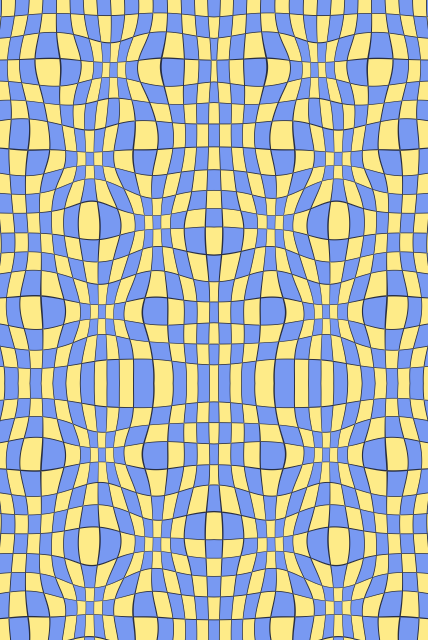
A WebGL 1 fragment shader for this pattern:

```glsl
precision highp float;
// Mirrored checkerboard of blue and yellow cells, warped by bulges and pinches, with thin dark grid lines.

uniform vec2 u_resolution;

const vec3 BLUE = vec3(0.47, 0.60, 0.95);
const vec3 YELLOW = vec3(0.995, 0.92, 0.535);
const vec3 INK = vec3(0.10, 0.12, 0.20);

const float CANVAS_WIDTH = 512.0;       // design units across the canvas
const float MIRROR_HEIGHT = 0.401;      // horizontal mirror, share of height
const vec2 CELL = vec2(16.5, 26.0);     // unwarped cell size
const float LINE_WIDTH = 1.0;
const float ROW_STEP = 96.0;
const float COLUMN_STEP = 140.0;

// Displacement of a round lens: positive strength enlarges, negative shrinks.
vec2 lens(vec2 p, vec2 center, float radius, float strength) {
  vec2 d = p - center;
  return -strength * d * exp(-dot(d, d) / (radius * radius));
}

// Small layered sines that make the grid lines wander.
vec2 wobble(vec2 p) {
  return vec2(2.2 * sin(p.y / 23.0 + p.x / 60.0) * sin(p.x / 50.0),
              1.8 * sin(p.y / 30.0) * cos(p.x / 38.0));
}

// Grid coordinates, in cells, of a point in the folded quadrant.
vec2 warpedGrid(vec2 p) {
  vec2 q = p + wobble(p);
  for (int i = 0; i < 5; i++) {
    float row = float(i);
    float sway = sin(radians(30.0 + 125.0 * row));
    float inner = step(0.5, row);
    vec2 start = vec2(50.0 + 45.0 * sway, ROW_STEP * row);

    // Two bulges in each swaying row; the mirror row ends in a mild pinch.
    for (int j = 0; j < 2; j++) {
      float column = float(j);
      float lift = 35.0 * min(sway, 0.0) * (1.0 - column);
      vec2 center = start + vec2(COLUMN_STEP * column, lift);
      float strength = 0.42 - 0.62 * column * (1.0 - inner);
      q += lens(p, center, 44.0, strength);
    }

    // A pinch between the two bulges.
    vec2 gap = start + vec2(0.47 * COLUMN_STEP, -35.0 * max(sway, 0.0));
    q += lens(p, gap, 34.0, -0.6 * inner);
  }
  return vec2(q.x / CELL.x + 0.5, (q.y + 3.0) / CELL.y);
}

// Signed distance to the nearest cell edge; the sign alternates by cell.
vec2 alternatingEdge(vec2 grid) {
  return 0.5 - abs(mod(grid + 0.5, 2.0) - 1.0);
}

// Pixel coverage of a line, from distance and half width in pixels.
vec2 lineCoverage(vec2 dist, vec2 halfWidth) {
  return clamp(dist + 0.5, -halfWidth, halfWidth)
       - clamp(dist - 0.5, -halfWidth, halfWidth);
}

void main() {
  float pixel = CANVAS_WIDTH / u_resolution.x;
  vec2 mirror = u_resolution * vec2(0.5, MIRROR_HEIGHT);
  vec2 p = abs(gl_FragCoord.xy - mirror) * pixel;

  // Change of the grid coordinates over one pixel.
  vec2 grid = warpedGrid(p);
  vec2 dx = warpedGrid(p + vec2(pixel, 0.0)) - grid;
  vec2 dy = warpedGrid(p + vec2(0.0, pixel)) - grid;
  vec2 slope = max(sqrt(dx * dx + dy * dy), vec2(0.0001));

  // Smooth checker fill.
  vec2 edge = alternatingEdge(grid) / slope;
  vec2 side = clamp(edge * 2.0, -1.0, 1.0);
  vec3 color = mix(BLUE, YELLOW, 0.5 + 0.5 * side.x * side.y);

  // Ink lines widen with the bulges.
  vec2 halfWidth = 0.5 * LINE_WIDTH / (CELL * slope);
  vec2 ink = lineCoverage(abs(edge), halfWidth);
  color = mix(color, INK, 0.9 * max(ink.x, ink.y));

  gl_FragColor = vec4(color, 1.0);
}
```
